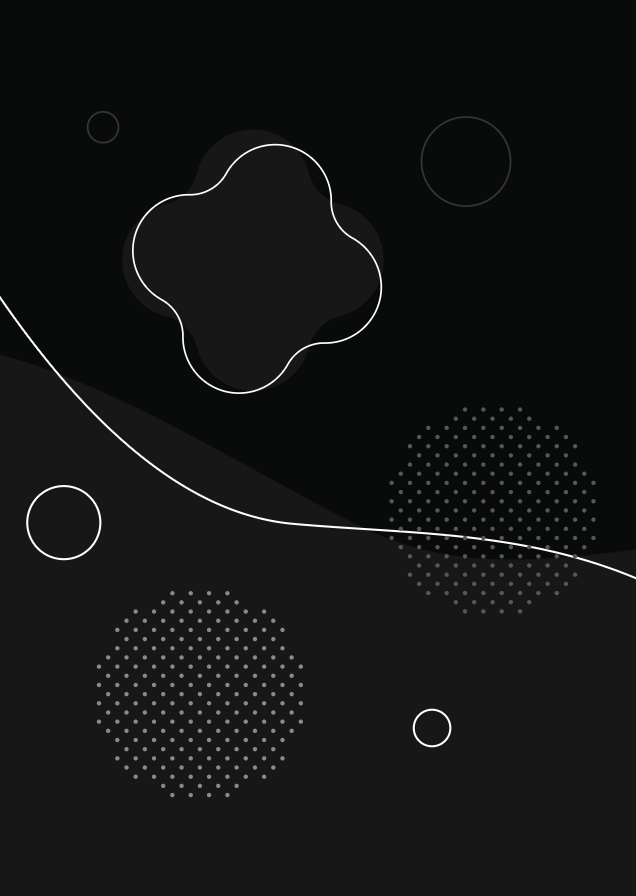
Reproduce this background procedurally as a Shadertoy shader.

```glsl
// Dark abstract backdrop: hill, flowing line, four-lobed blob, rings and dotted discs.
#define BASE_COLOR vec3(0.037, 0.043, 0.041)
#define PANEL_COLOR vec3(0.09)
#define LINE_COLOR vec3(1.0)
#define FAINT_COLOR vec3(0.21)
#define BRIGHT_DOT_COLOR vec3(0.54)
#define DIM_DOT_COLOR vec3(0.34)
#define LINE_WIDTH 0.0023
#define THIN_WIDTH 0.0019
#define DOT_STEP 0.01024
#define DOT_RADIUS 0.0024
#define DISC_RADIUS 11.53
#define BLOB_TILT 0.26

// Coverage of a shape from its signed distance, one pixel soft
float fillMask(float d) {
    return clamp(0.5 - d * iResolution.y, 0.0, 1.0);
}

float strokeMask(float d, float width) {
    return fillMask(abs(d) - 0.5 * width);
}

// Cubic from (x0, y0) to (x1, y1) with end slopes m0 and m1
float hermite(float x, float x0, float x1, float y0, float y1, float m0, float m1) {
    float span = x1 - x0;
    float t = (x - x0) / span;
    float s = 1.0 - t;
    return mix(y0, y1, t * t * (3.0 - 2.0 * t)) + span * t * s * (m0 * s - m1 * t);
}

float hillHeight(float x) {
    return x < 0.3986
        ? hermite(x, 0.0, 0.3986, 0.6042, 0.4141, -0.27, -0.51)
        : hermite(x, 0.3986, 0.7109, 0.4141, 0.3867, -0.51, 0.12);
}

float flowHeight(float x) {
    return x < 0.3267
        ? hermite(x, 0.0, 0.3267, 0.668, 0.4154, -1.45, -0.09)
        : hermite(x, 0.3267, 0.7109, 0.4154, 0.3542, -0.09, -0.42);
}

// Vertical offset from a curve, corrected by its slope
float curveDistance(float offset, float slope) {
    return offset * inversesqrt(1.0 + slope * slope);
}

// Four round lobes on the axes, joined by concave fillets
float blobDistance(vec2 p, float size, float tilt) {
    float c = cos(tilt), s = sin(tilt);
    vec2 q = abs(mat2(c, s, -s, c) * p) / size;
    q = vec2(max(q.x, q.y), min(q.x, q.y));
    vec2 lobe = vec2(1.0, 0.0);
    vec2 fillet = vec2(1.338);
    vec2 axis = fillet - lobe;
    vec2 r = q - lobe;
    bool onFillet = axis.x * r.y - axis.y * r.x > 0.0;
    float d = onFillet ? 0.587 - length(q - fillet) : length(r) - 0.793;
    return d * size;
}

// Checkerboard lattice of dots, kept inside a disc
float dottedDisc(vec2 p) {
    vec2 q = p / DOT_STEP;
    vec2 diagonal = round(0.5 * vec2(q.x + q.y, q.x - q.y));
    vec2 cell = vec2(diagonal.x + diagonal.y, diagonal.x - diagonal.y);
    float inside = step(length(cell), DISC_RADIUS);
    return inside * fillMask(length(q - cell) * DOT_STEP - DOT_RADIUS);
}

float ring(vec2 p, float radius, float width) {
    return strokeMask(length(p) - radius, width);
}

void mainImage(out vec4 fragColor, in vec2 fragCoord) {
    vec2 p = fragCoord / iResolution.y;
    float e = 0.001;

    // Hill and blob body
    float hill = hillHeight(p.x);
    float hillSlope = (hillHeight(p.x + e) - hill) / e;
    float panel = fillMask(curveDistance(p.y - hill, hillSlope));
    panel = max(panel, fillMask(blobDistance(p - vec2(0.2823, 0.7096), 0.0813, 0.0)));
    vec3 color = mix(BASE_COLOR, PANEL_COLOR, panel);

    // Faint rings
    float faint = ring(p - vec2(0.115, 0.858), 0.0172, THIN_WIDTH);
    faint = max(faint, ring(p - vec2(0.5201, 0.8197), 0.0497, THIN_WIDTH));
    color = mix(color, FAINT_COLOR, faint);

    // Bright line, blob outline and rings
    float flow = flowHeight(p.x);
    float flowSlope = (flowHeight(p.x + e) - flow) / e;
    float bright = strokeMask(curveDistance(p.y - flow, flowSlope), LINE_WIDTH);
    float outline = blobDistance(p - vec2(0.2869, 0.6999), 0.0788, BLOB_TILT);
    bright = max(bright, strokeMask(outline, THIN_WIDTH));
    bright = max(bright, ring(p - vec2(0.0712, 0.4167), 0.0408, LINE_WIDTH));
    bright = max(bright, ring(p - vec2(0.4822, 0.1875), 0.0204, LINE_WIDTH));
    color = mix(color, LINE_COLOR, bright);

    // Dotted discs
    color = mix(color, BRIGHT_DOT_COLOR, dottedDisc(p - vec2(0.2231, 0.2253)));
    color = mix(color, DIM_DOT_COLOR, dottedDisc(p - vec2(0.5497, 0.4303)));

    fragColor = vec4(color, 1.0);
}
```
